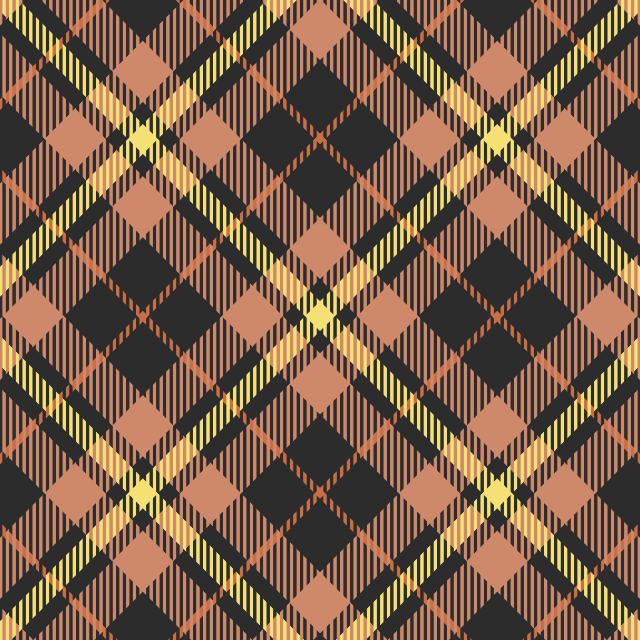
Give the GLSL for this pattern, as a three.js fragment shader.

```glsl
// Diagonal tartan: two crossed sets of bands woven together by fine vertical twill lines.
varying vec2 vUv;

const vec3 CHARCOAL = vec3(0.172, 0.174, 0.174);
const vec3 SALMON = vec3(0.808, 0.533, 0.415);
const vec3 YELLOW = vec3(0.957, 0.878, 0.450);
const vec3 RUST = vec3(0.790, 0.430, 0.270);

const vec2 CENTER = vec2(0.5, 0.506);
const float PERIOD = 0.5537;       // diagonal sum between yellow bands
const float TWILL_COUNT = 53.0;    // twill lines in one period

// Outer edges of the bands, measured from the yellow axis
const float YELLOW_EDGE = 0.0234;
const float GUARD_EDGE = 0.0580;
const float SALMON_EDGE = 0.1536;
const float FIELD_EDGE = 0.2684;

// Soft step from 0 to 1 across an edge
float softStep(float edge, float value, float blur) {
  return smoothstep(edge - blur, edge + blur, value);
}

// Distance to the nearest repeat of an axis
float repeatDistance(float position, float period) {
  return abs(fract(position / period + 0.5) - 0.5) * period;
}

// Mirrored colour sequence of the threads in one direction
vec3 threadColor(float position, float blur) {
  float d = repeatDistance(position, PERIOD);
  vec3 color = mix(YELLOW, CHARCOAL, softStep(YELLOW_EDGE, d, blur));
  color = mix(color, SALMON, softStep(GUARD_EDGE, d, blur));
  color = mix(color, CHARCOAL, softStep(SALMON_EDGE, d, blur));
  return mix(color, RUST, softStep(FIELD_EDGE, d, blur));
}

// Alternating lines that choose which thread lies on top
float twill(float x, float pitch, float blur) {
  return softStep(0.25 * pitch, repeatDistance(x, pitch), blur);
}

void main() {
  vec2 p = vUv - CENTER;
  float pixel = fwidth(vUv.x);
  float pitch = PERIOD / TWILL_COUNT;

  // Bands along both diagonals
  vec3 warp = threadColor(p.x + p.y, pixel * 0.8);
  vec3 weft = threadColor(p.x - p.y, pixel * 0.8);

  // Interlace the two directions
  float over = twill(p.x + 0.25 * pitch, pitch, pixel * 0.5);
  gl_FragColor = vec4(mix(warp, weft, over), 1.0);
}
```
